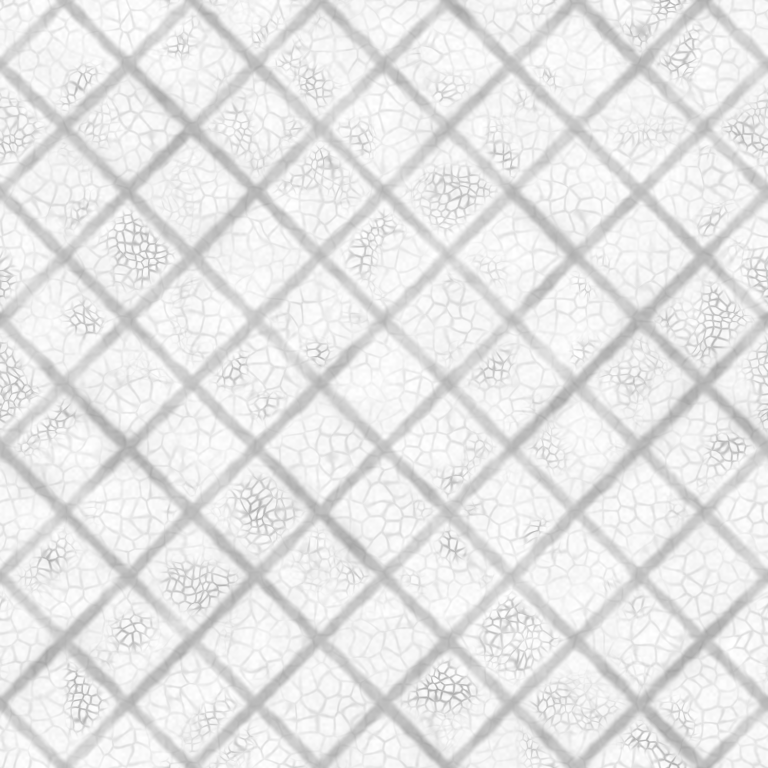
Write a three.js fragment shader that draws this texture map.

```glsl
// Pale quilted hide: a six by six diagonal lattice of soft grey seams
// over white diamonds, grained with cellular veins in two sizes.
// Seam wear comes from value noise; every lattice wraps at the tile edge.
varying vec2 vUv;

const float REPEATS = 6.0;          // diamonds across and down
const float SEAM_HALF = 0.044;      // half width, in diamonds
const float SEAM_SOFT = 0.026;
const float SEAM_WOBBLE = 0.022;
const float HALO_WIDTH = 0.085;
const float COARSE_CELLS = 46.0;    // vein cells per tile
const float FINE_CELLS = 92.0;
const float COARSE_DEPTH = 0.075;
const float FINE_DEPTH = 0.19;
const float GRAIN = 0.035;
const vec3 HIDE = vec3(0.978);
const vec3 SEAM = vec3(0.735);

float hash(vec2 p, float seed) {
  vec3 q = fract(vec3(p.xyx) * vec3(0.1031, 0.1030, 0.0973) + seed * 0.1373);
  q += dot(q, q.yzx + 33.33);
  return fract((q.x + q.y) * q.z);
}

// Value noise that wraps after n lattice steps
float noise(vec2 uv, float n, float seed) {
  vec2 p = uv * n, i = floor(p), f = fract(p);
  f = f * f * (3.0 - 2.0 * f);
  vec2 lo = mod(i, n), hi = mod(i + 1.0, n);
  return mix(mix(hash(lo, seed), hash(vec2(hi.x, lo.y), seed), f.x),
             mix(hash(vec2(lo.x, hi.y), seed), hash(hi, seed), f.x), f.y);
}

// Wrapping cellular noise: 1 on the cell borders, 0 inside
float veins(vec2 uv, float n, float width, float seed) {
  vec2 p = uv * n, cell = floor(p);
  float near = 8.0, second = 8.0;
  for (int y = -1; y <= 1; y++) {
    for (int x = -1; x <= 1; x++) {
      vec2 c = cell + vec2(float(x), float(y));
      vec2 id = mod(c, n);
      vec2 site = c + 0.1 + 0.8 * vec2(hash(id, seed), hash(id, seed + 1.0));
      float d = length(site - p);
      second = min(second, max(near, d));
      near = min(near, d);
    }
  }
  return 1.0 - smoothstep(0.0, width, second - near);
}

// Darkness of one family of seams; x is the diagonal coordinate
float seam(float x, vec2 uv, float seed) {
  float d = (0.5 - abs(fract(x) - 0.5)) * 0.7071;
  float wear = noise(uv, 11.0, seed);
  float blotch = noise(uv, 48.0, seed + 1.0);
  float shade = noise(uv, 7.0, seed + 2.0);
  float wobble = (noise(uv, 60.0, seed + 3.0) - 0.5) * SEAM_WOBBLE;
  float core = 1.0 - smoothstep(SEAM_HALF - SEAM_SOFT, SEAM_HALF + SEAM_SOFT, d + wobble);
  float halo = exp(-d * d / (HALO_WIDTH * HALO_WIDTH)) * smoothstep(0.4, 0.9, shade);
  return core * (0.36 + 0.34 * wear + 0.32 * blotch) + 0.36 * halo;
}

void main() {
  vec2 p = vUv * REPEATS;
  vec2 diag = vec2(p.x + p.y, p.x - p.y) + 0.5;

  // Wrapped identity of the diamond, and its fade towards the seams
  vec2 id = floor(diag);
  vec2 centre = mod(vec2(id.x + id.y, id.x - id.y), 2.0 * REPEATS);
  vec2 edge = 0.5 - abs(fract(diag) - 0.5);
  float inside = smoothstep(0.05, 0.2, min(edge.x, edge.y));
  float roughness = hash(centre, 5.0);

  // Veins: coarse everywhere, fine in scattered patches
  vec2 bend = vec2(noise(vUv, 40.0, 11.0), noise(vUv, 40.0, 12.0)) - 0.5;
  vec2 uv = vUv + bend * 0.012;
  float patchy = noise(vUv, 17.0, 13.0) + 0.24 * (roughness - 0.5);
  float fine = smoothstep(0.48, 0.8, patchy) * inside;
  float strength = 0.35 + 1.1 * noise(vUv, 30.0, 14.0);
  float relief = COARSE_DEPTH * veins(uv, COARSE_CELLS, 0.28, 15.0) * (1.0 - 0.7 * fine)
               + FINE_DEPTH * veins(uv, FINE_CELLS, 0.42, 17.0) * fine;
  relief *= strength * mix(0.45, 1.0, inside);

  // Faint clouding and fine grain
  float cloud = 0.03 * noise(vUv, 24.0, 19.0);
  float grain = GRAIN * (noise(vUv, 230.0, 20.0) - 0.5);

  float a = seam(diag.x, vUv, 21.0);
  float b = seam(diag.y, vUv, 31.0);
  float dark = min(1.0 - (1.0 - a) * (1.0 - b), 1.1);

  vec3 colour = mix(HIDE, SEAM, dark) + 0.012 - relief - cloud + grain;
  gl_FragColor = vec4(clamp(colour, 0.0, 1.0), 1.0);
}
```
